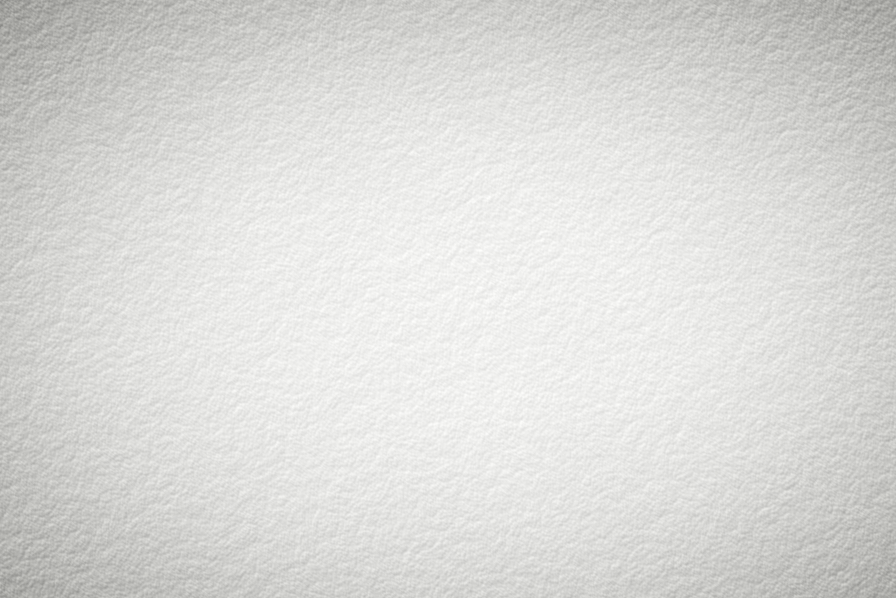
This texture is drawn by a Shadertoy shader. Its source:

```glsl
// Pale watercolour paper: a soft oval vignette over a rough, side-lit surface.
// Layers of cellular bumps form the height; its slope toward a light at the
// upper left gives the grain, which grows stronger in the darker margins.

vec2 hash22(vec2 cell) {
    vec3 q = fract(vec3(cell.xyx) * vec3(0.1031, 0.1030, 0.0973));
    q += dot(q, q.yzx + 33.33);
    return fract((q.xx + q.yz) * q.zy);
}

mat2 rotation(float angle) {
    float c = cos(angle), s = sin(angle);
    return mat2(c, s, -s, c);
}

// Rounded cellular bumps: 1 at a random site, falling off smoothly around it.
float cellBumps(vec2 p) {
    vec2 cell = floor(p), local = fract(p);
    float nearest = 4.0;
    for (int y = -1; y <= 1; y++) {
        for (int x = -1; x <= 1; x++) {
            vec2 offset = vec2(float(x), float(y));
            vec2 toSite = offset + hash22(cell + offset) - local;
            nearest = min(nearest, dot(toSite, toSite));
        }
    }
    return exp(-2.6 * nearest);
}

// Sine warp that breaks up the regularity of the cells.
vec2 warp(vec2 p, float frequency, float amount) {
    vec2 q = p * frequency;
    return p + amount * vec2(sin(q.y + 1.7 * sin(q.x * 0.6)),
                             sin(q.x * 1.2 + 1.3 * sin(q.y * 0.8)));
}

// Paper height: coarse clumps, then crumbs, then fine fibres, each layer
// stretched along its own direction.
float paperHeight(vec2 p) {
    vec2 q = warp(p, 31.0, 0.003);
    float height = 0.0, frequency = 29.0, weight = 0.38, angle = -0.35;
    for (int i = 0; i < 4; i++) {
        vec2 layer = rotation(angle) * q * vec2(0.92, 1.08);
        height += weight * cellBumps(layer * frequency + 17.0 * float(i));
        angle = -1.15 * angle + 0.12;
        frequency *= 1.87;
        weight *= 0.90;
    }
    return height;
}

// Brightness of slopes that face the light, negative on those turned away.
float relief(vec2 p, vec2 lightStep) {
    return paperHeight(p - lightStep) - paperHeight(p + lightStep);
}

// Brightness lost with distance from the centre of the oval.
float vignette(vec2 uv, vec2 centre) {
    float r = length((uv - centre) * 2.0);
    float cubed = r * r * r;
    return 0.160 * cubed / (1.0 + 0.18 * cubed);
}

void mainImage(out vec4 fragColor, in vec2 fragCoord) {
    vec2 uv = fragCoord / iResolution.xy;
    vec2 p = fragCoord / iResolution.y;

    // Broad light, with a faint uneven tone across the sheet
    float falloff = vignette(uv, vec2(0.515, 0.475));
    float mottling = 0.004 * sin(p.x * 13.0 + 2.0 * sin(p.y * 9.0))
                           * sin(p.y * 17.0 + 1.5 * sin(p.x * 7.0));
    float tone = 0.942 - falloff + mottling;

    // Grain
    float grainStrength = 0.115 + 0.50 * falloff;
    tone += grainStrength * relief(p, vec2(-0.0010, 0.0018));

    // Slightly warm grey, warmer in the shade
    vec3 tint = vec3(1.0, 1.0, 0.993 - 0.05 * falloff);
    fragColor = vec4(clamp(tone * tint, 0.0, 1.0), 1.0);
}
```
